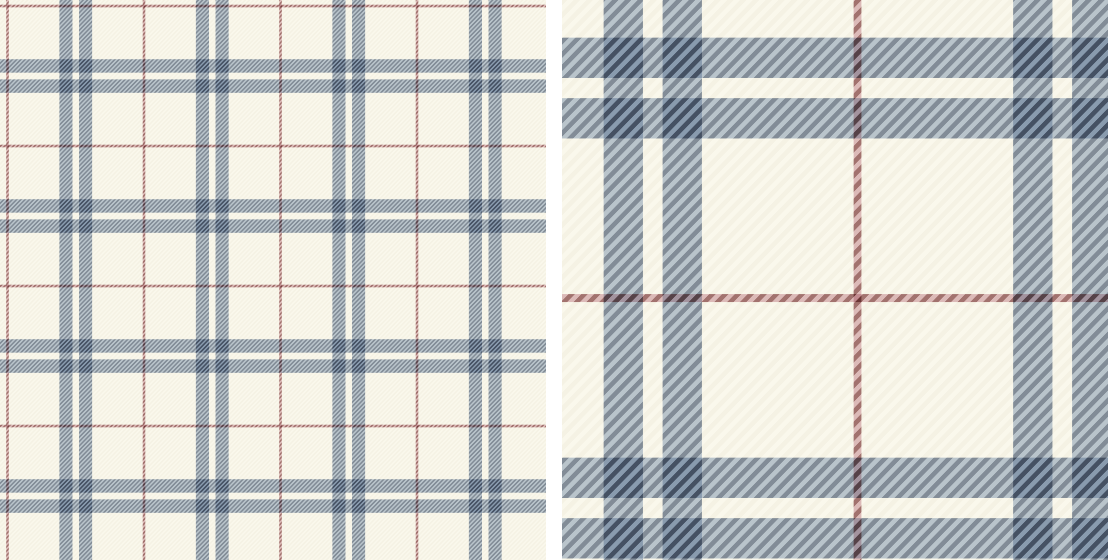
Left: the whole. Right: its middle third, enlarged.
Give the GLSL for this pattern, as a WebGL 1 fragment shader.

```glsl
precision mediump float;
// Cream twill cloth with paired slate bands and fine red lines, four checks each way.
uniform vec2 u_resolution;

// Coverage of a stripe, from the distance to its centre line.
float stripe(float dist, float halfWidth, float pixel) {
  return clamp((halfWidth - dist) / pixel + 0.5, 0.0, 1.0);
}

// Dye of the threads running in one direction; t is the place across the check.
vec3 threadDye(float t, float pixel, vec3 slate, vec3 red) {
  float d = abs(fract(t) - 0.5);  // 0 between the paired bands, 0.5 on the red line
  vec3 dye = mix(vec3(1.0), slate, stripe(abs(d - 0.072), 0.048, pixel));
  return mix(dye, red, stripe(0.5 - d, 0.0095, pixel));
}

void main() {
  vec2 check = 4.0 * gl_FragCoord.xy / u_resolution;
  vec2 pixel = 4.0 / u_resolution;

  // Diagonal twill ribs, 32 to each check, rising to the right
  float rib = abs(fract(32.0 * (check.x - check.y)) - 0.5) * 2.0;
  float soft = 32.0 * length(pixel);
  float raised = smoothstep(0.5 - soft, 0.5 + soft, rib);

  // Dyes are stronger in the grooves and paler on the raised ribs
  vec3 slate = mix(vec3(0.53, 0.58, 0.66), vec3(0.74, 0.79, 0.86), raised);
  vec3 red = mix(vec3(0.66, 0.47, 0.48), vec3(0.88, 0.75, 0.78), raised);
  vec3 cream = mix(vec3(0.96, 0.948, 0.895), vec3(0.98, 0.972, 0.925), raised);

  // Both thread directions tint the cloth, so crossings deepen
  vec3 warp = threadDye(check.x - 0.055, pixel.x, slate, red);
  vec3 weft = threadDye(check.y - 0.957, pixel.y, slate, red);
  gl_FragColor = vec4(cream * warp * weft, 1.0);
}
```
